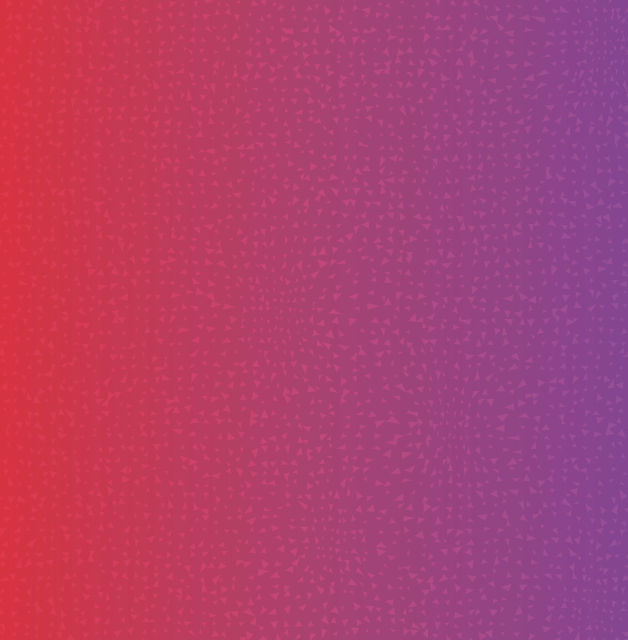
Write a WebGL 1 fragment shader that draws this background.

```glsl
precision highp float;
// Red to violet horizontal gradient strewn with faint, locally squeezed triangles.
uniform vec2 u_resolution;

#define DENSITY 55.0      // triangle cells per canvas height
#define JITTER 0.56       // wander of a triangle inside its cell
#define MIN_INRADIUS 0.09
#define MAX_INRADIUS 0.21
#define SKEW 0.55         // irregularity of the corners
#define SWAY 0.004        // strength of the gentle overall distortion

const float THIRD_TURN = 2.0943951;

float hash(vec2 p) {
  return fract(sin(dot(p, vec2(127.1, 311.7))) * 43758.5453);
}

// Three-stop colour ramp over 0..1
vec3 ramp(vec3 left, vec3 middle, vec3 right, float t) {
  return t < 0.5 ? mix(left, middle, t * 2.0) : mix(middle, right, t * 2.0 - 1.0);
}

// Squeezes the pattern at a centre and stretches it in the ring around it
vec2 pinch(vec2 p, vec2 center, float radius, vec2 amount) {
  vec2 d = p - center;
  return amount * d * exp(-dot(d, d) / (radius * radius));
}

vec2 distort(vec2 p) {
  vec2 shift = SWAY * vec2(sin(p.y * 17.0 + 2.0 * sin(p.x * 9.0)),
                           sin(p.x * 19.0 + 2.0 * sin(p.y * 11.0)));
  shift += pinch(p, vec2(0.44, 0.51), 0.085, vec2(0.85, 0.20));
  shift += pinch(p, vec2(0.70, 0.32), 0.075, vec2(0.90, 0.10));
  shift += pinch(p, vec2(0.95, 0.92), 0.085, vec2(1.00, 0.15));
  shift += pinch(p, vec2(0.52, 0.16), 0.070, vec2(0.65, 0.25));
  shift += pinch(p, vec2(0.93, 0.06), 0.070, vec2(0.60, 0.15));
  return p + shift;
}

// Signed distance to the edges of a random triangle about the origin
float triangle(vec2 p, vec2 seed) {
  float turn = 6.2831853 * hash(seed + 3.7);
  float inradius = mix(MIN_INRADIUS, MAX_INRADIUS, hash(seed + 8.3));
  float edge = -10.0;
  for (int i = 0; i < 3; i++) {
    float k = float(i);
    float angle = turn + k * THIRD_TURN + SKEW * (hash(seed + 13.1 * (k + 1.0)) - 0.5);
    edge = max(edge, dot(p, vec2(cos(angle), sin(angle))));
  }
  return edge - inradius;
}

// Coverage of the jittered triangle grid, searching neighbouring cells
float triangles(vec2 p, float pixel) {
  vec2 cell = floor(p);
  float nearest = 10.0;
  for (int y = -1; y <= 1; y++) {
    for (int x = -1; x <= 1; x++) {
      vec2 id = cell + vec2(float(x), float(y));
      vec2 wander = vec2(hash(id), hash(id + 41.9)) - 0.5;
      nearest = min(nearest, triangle(p - id - 0.5 - JITTER * wander, id));
    }
  }
  return 1.0 - smoothstep(-0.6 * pixel, 0.6 * pixel, nearest);
}

void main() {
  float across = gl_FragCoord.x / u_resolution.x;
  vec2 p = gl_FragCoord.xy / u_resolution.y;

  // Ground and triangle tints share the horizontal ramp
  vec3 ground = ramp(vec3(0.84, 0.20, 0.25), vec3(0.66, 0.26, 0.44),
                     vec3(0.52, 0.27, 0.57), across);
  vec3 tint = ramp(vec3(0.87, 0.22, 0.29), vec3(0.76, 0.28, 0.48),
                   vec3(0.58, 0.31, 0.60), across);

  float cover = triangles(distort(p) * DENSITY, DENSITY / u_resolution.y);
  gl_FragColor = vec4(mix(ground, tint, cover), 1.0);
}
```
